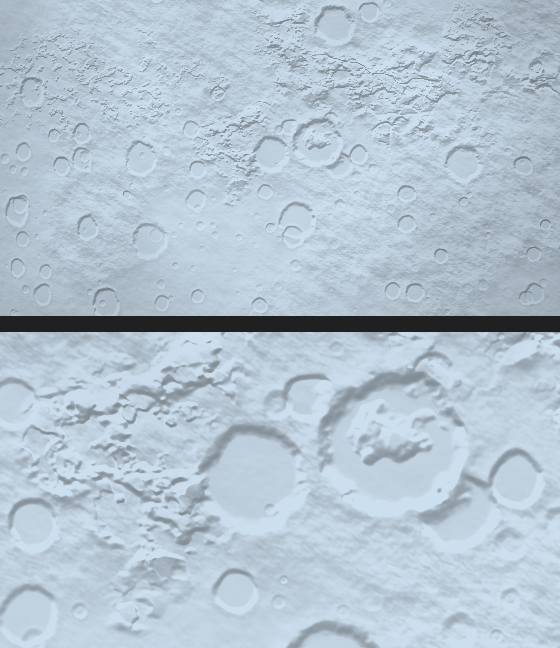
Top: the whole. Bottom: its middle third, enlarged.
A Shadertoy shader for this texture:

```glsl
// Pale blue-grey cratered plain with broken rocky ridges, lit from above.

const vec3 SHADOW_COLOR = vec3(0.48, 0.52, 0.55);
const vec3 LIGHT_COLOR = vec3(0.78, 0.85, 0.91);
const vec2 LIGHT_DIR = vec2(-0.30, 0.95);
const vec2 GLOW_CENTER = vec2(0.82, 0.58);
const float BASE_TONE = 0.93;
const float GLOW_FALLOFF = 0.40;
const float STAIN = 0.45;             // broad light and dark areas
const float SAMPLE_STEP = 0.002;      // spacing of the slope samples
const float GROUND_RELIEF = 0.0135;
const float ROCK_HEIGHT = 0.015;
const float CRACK_DEPTH = 0.008;
const int CRATER_LAYERS = 4;
const float LARGEST_CELL = 0.2;
const vec2 BASIN_CENTER = vec2(1.005, 0.55);
const float BASIN_RADIUS = 0.076;

float hash(vec2 p) {
    return fract(sin(dot(p, vec2(127.1, 311.7))) * 43758.5453);
}

float noise(vec2 p) {
    vec2 i = floor(p), f = fract(p);
    f = f * f * f * (f * (f * 6.0 - 15.0) + 10.0);
    return mix(mix(hash(i), hash(i + vec2(1, 0)), f.x),
               mix(hash(i + vec2(0, 1)), hash(i + vec2(1, 1)), f.x), f.y);
}

float fbm(vec2 p, int octaves) {
    float sum = 0.0, amp = 0.5;
    p = mat2(0.8, 0.6, -0.6, 0.8) * p;
    for (int i = 0; i < octaves; i++) {
        sum += amp * noise(p);
        p = mat2(1.6, 1.2, -1.2, 1.6) * p + 7.3;
        amp *= 0.5;
    }
    return sum;
}

// Soft elliptical region with a ragged border
float patchMask(vec2 p, vec2 center, vec2 radius, float ragged) {
    return 1.0 - smoothstep(0.5, 1.1, length((p - center) / radius) + ragged);
}

// Floor, wall and raised rim; d is distance over radius
float craterProfile(float d, float floorEdge, float rimHeight) {
    float rim = (d - 1.04) / 0.17;
    return smoothstep(floorEdge, 1.02, d) - 1.0 + rimHeight * exp(-rim * rim);
}

// Scattered craters: x is height, y is how much floor covers the point
vec2 craterField(vec2 p, float wobble) {
    vec2 result = vec2(0.0);
    float size = LARGEST_CELL;
    float squeeze = 1.25 - 0.25 * smoothstep(0.0, 0.8, p.x);
    for (int layer = 0; layer < CRATER_LAYERS; layer++) {
        vec2 cell = floor(p / size);
        bool large = layer < 2;
        float density = 0.52 - 0.13 * float(layer);
        for (int k = 0; k < 9; k++) {
            vec2 id = cell + vec2(k % 3 - 1, k / 3 - 1);
            vec2 seed = id + 37.0 * float(layer + 1);
            vec2 jitter = vec2(hash(seed + 0.3), hash(seed + 5.7));
            vec2 center = (id + 0.2 + 0.6 * jitter) * size;
            float thinning = 1.0 - 0.85 * smoothstep(0.5, 0.72, center.y);
            if (hash(seed) > density * thinning) continue;
            float radius = size * mix(0.12, 0.32, hash(seed + 2.9));
            float d = length((p - center) * vec2(squeeze, 1.0)) / radius + wobble;
            if (d > 1.5) continue;
            float wear = hash(seed + 9.1);
            float depth = radius * mix(0.04, large ? 0.17 : 0.26, wear);
            result.x += depth * craterProfile(d, large ? 0.82 : 0.45, large ? 0.2 : 0.1);
            if (large) result.y = max(result.y, 1.0 - smoothstep(0.75, 0.95, d));
        }
        size *= 0.55;
    }
    return result;
}

float terrainHeight(vec2 p) {
    float coarse = fbm(p * 11.0, 3) - 0.44;
    float wobble = 0.36 * (fbm(p * 40.0 + 3.0, 3) - 0.44);

    // Craters, kept clear of the main basin
    float basin = length(p - BASIN_CENTER) / BASIN_RADIUS + wobble;
    vec2 craters = craterField(p, wobble) * smoothstep(1.0, 1.3, basin);
    float h = craters.x + 0.17 * BASIN_RADIUS * craterProfile(basin, 0.82, 0.25);
    float flatness = max(craters.y, 1.0 - smoothstep(0.75, 0.95, basin));

    // Central peak of the basin
    vec2 peak = (p - BASIN_CENTER - vec2(0.0, 0.012)) / BASIN_RADIUS;
    h += 0.017 * (1.0 - smoothstep(0.05, 0.45, length(peak * vec2(0.8, 1.1)) + 2.0 * wobble));

    // Broken ridges, rock clusters and a gravelly patch
    float ragged = 1.8 * coarse;
    float ridge = patchMask(p, vec2(1.27, 0.73), vec2(0.40, 0.15), ragged);
    float rocks = max(ridge, patchMask(p, vec2(0.92, 0.83), vec2(0.13, 0.17), ragged + 0.15));
    rocks = max(rocks, patchMask(p, vec2(0.74, 0.57), vec2(0.10, 0.16), ragged));
    rocks = max(rocks, 0.6 * patchMask(p, vec2(1.52, 0.87), vec2(0.15, 0.12), ragged));
    rocks *= smoothstep(0.95, 1.25, basin);
    float blocks = fbm(p * vec2(17.0, 23.0), 4);
    h += ROCK_HEIGHT * rocks * smoothstep(0.46, 0.60, blocks);
    h += 0.4 * ROCK_HEIGHT * rocks * smoothstep(0.45, 0.58, fbm(p * 48.0 + 9.0, 3));

    // Long ledges with a crack at the foot
    float contour = noise(p * vec2(4.0, 9.0) + 1.6 * coarse + vec2(0.0, 2.0 * p.x)) - 0.5;
    h -= CRACK_DEPTH * ridge * (1.0 - smoothstep(0.0, 0.05, abs(contour)));
    h += CRACK_DEPTH * ridge * smoothstep(-0.03, 0.03, contour);
    float gravel = patchMask(p, vec2(0.27, 0.74), vec2(0.36, 0.16), ragged);
    h += 0.0055 * gravel * smoothstep(0.46, 0.62, fbm(p * 55.0, 3));

    // Plaster-like ground with a slight downhill grain, smoother on floors
    float rough = mix(0.4, 1.3, smoothstep(0.3, 0.65, noise(p * 3.5 + 4.0)));
    vec2 grain = vec2(p.x - p.y, 1.5 * (p.x + p.y)) * 0.7;
    float ground = fbm(grain * 14.0 + 20.0, 5);
    return h + GROUND_RELIEF * rough * (1.0 - 0.85 * flatness) * ground;
}

void mainImage(out vec4 fragColor, in vec2 fragCoord) {
    vec2 p = fragCoord / iResolution.y;

    // Slope towards the light
    float h = terrainHeight(p);
    vec2 gradient = vec2(terrainHeight(p + vec2(SAMPLE_STEP, 0.0)) - h,
                         terrainHeight(p + vec2(0.0, SAMPLE_STEP)) - h) / SAMPLE_STEP;
    float facing = -dot(gradient, LIGHT_DIR);
    float shade = facing > 0.0 ? 0.20 * (1.0 - exp(-5.0 * facing))
                               : 0.80 * (exp(1.3 * facing) - 1.0);

    // Broad glow fading to the corners, with soft stains
    vec2 offset = (p - GLOW_CENTER) * vec2(0.9, 1.1);
    float tone = BASE_TONE - GLOW_FALLOFF * dot(offset, offset) + shade;
    tone += STAIN * (fbm(p * 2.6 + 11.0, 3) - 0.44);
    fragColor = vec4(mix(SHADOW_COLOR, LIGHT_COLOR, clamp(tone, -0.2, 1.07)), 1.0);
}
```
